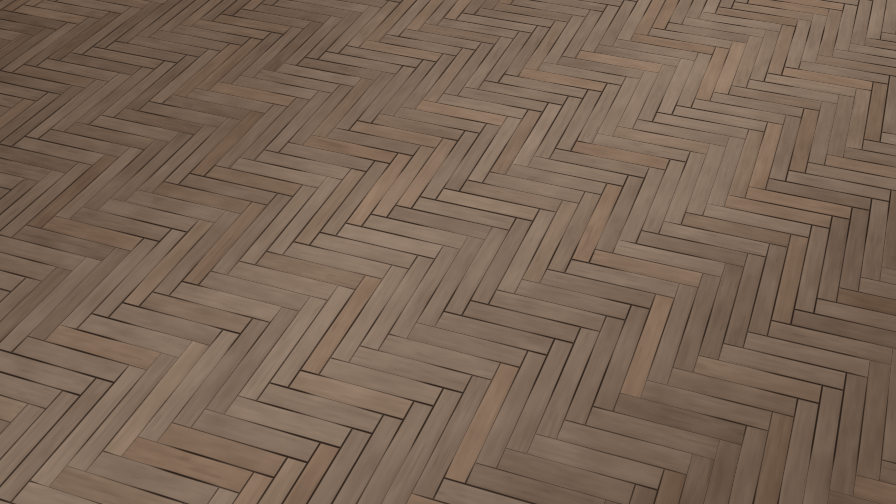
Write a Shadertoy shader that draws this texture.

```glsl
const float PLANK_LENGTH = 6.0; // in plank widths
const vec2 LONG_AXIS = vec2(0.2014, -0.0463);
const vec2 STEEP_AXIS = vec2(-0.0995, -0.1620);
const vec2 CORNER = vec2(0.041, 0.0325);
const float TILT = 0.568;

const vec3 DARK_WOOD = vec3(0.318, 0.250, 0.200);
const vec3 PALE_WOOD = vec3(0.606, 0.523, 0.453);
const vec3 WARM_TINT = vec3(1.025, 0.99, 0.955);
const vec3 GAP_COLOR = vec3(0.150, 0.112, 0.088);

struct Plank {
    vec2 local;   // along, across
    vec2 id;
    float steep;  // 1 for planks along the steep axis
};

float hash(vec2 cell) {
    vec3 h = fract(cell.xyx * vec3(0.1031, 0.1030, 0.0973));
    h += dot(h, h.yzx + 33.33);
    return fract((h.x + h.y) * h.z);
}

float noise(vec2 p) {
    vec2 cell = floor(p);
    vec2 f = fract(p);
    f = f * f * (3.0 - 2.0 * f);
    float low = mix(hash(cell), hash(cell + vec2(1, 0)), f.x);
    float high = mix(hash(cell + vec2(0, 1)), hash(cell + vec2(1, 1)), f.x);
    return mix(low, high, f.y);
}

float fbm(vec2 p) {
    float sum = 0.0;
    float weight = 0.5;
    for (int octave = 0; octave < 4; octave++) {
        sum += weight * noise(p);
        p = p * 2.03 + 17.3;
        weight *= 0.5;
    }
    return sum / 0.9375;
}

// Tilted floor, measured in plank widths along both plank axes
vec2 floorGrid(vec2 p, float planks) {
    vec2 q = p / (1.0 - TILT * p.y) - CORNER;
    return inverse(mat2(LONG_AXIS, STEEP_AXIS)) * q * planks + vec2(planks, 0.0);
}

// Herringbone: each row shifts by one width, runs alternate direction
Plank herringbone(vec2 grid, float planks) {
    vec2 cell = floor(grid);
    float run = mod(cell.x + cell.y, 2.0 * planks);
    float steep = step(planks - 0.5, run);
    vec2 id = cell - mix(vec2(run, 0.0), vec2(0.0, run - planks), steep);
    vec2 local = grid - id;
    return Plank(mix(local, local.yx, steep), id, steep);
}

// Gap coverage from one pair of opposite edges
float gapMask(float pos, float size, float halfWidth, float blur) {
    float edge = min(pos, size - pos);
    return 1.0 - smoothstep(halfWidth - blur, halfWidth + blur, edge);
}

// Long fibres, broad stains and a few dark streaks
float woodGrain(vec2 local, vec2 id) {
    vec2 seed = 50.0 * vec2(hash(id + 3.7), hash(id + 8.1));
    float fibres = fbm(local * vec2(0.8, 7.0) + seed) - 0.5;
    float stains = fbm(local * vec2(0.6, 1.1) + seed.yx) - 0.5;
    float streaks = smoothstep(0.72, 0.90, noise(local * vec2(1.1, 7.0) + seed + 31.0));
    return 0.18 * fibres + 0.26 * stains - 0.09 * streaks * hash(id + 5.3);
}

// Soft diagonal band of light
float sheen(vec2 p) {
    float offset = p.y - 0.75 * p.x;
    return exp(-2.5 * offset * offset) - 0.68;
}

void mainImage(out vec4 fragColor, in vec2 fragCoord) {
    vec2 p = (fragCoord - 0.5 * iResolution.xy) / iResolution.y;
    vec2 grid = floorGrid(p, PLANK_LENGTH);
    vec2 blur = fwidth(grid) * 0.7;
    Plank plank = herringbone(grid, PLANK_LENGTH);
    blur = mix(blur, blur.yx, plank.steep);

    // Wood tone of each plank
    float tone = 0.60 + 0.49 * sheen(p);
    tone += 0.20 * (hash(plank.id + 1.9) - 0.5);
    tone += woodGrain(plank.local, plank.id);
    tone += 0.18 * (fbm(grid * 0.16 + 40.0) - 0.5);

    // Rounded edges: one side catches light, the other falls off
    float across = plank.local.y;
    tone += 0.04 * smoothstep(0.30, 0.08, across);
    tone -= 0.06 * smoothstep(0.75, 1.0, across);

    vec3 color = mix(DARK_WOOD, PALE_WOOD, clamp(tone, -0.15, 1.1));
    color *= mix(vec3(1.0), WARM_TINT, smoothstep(0.6, 1.0, hash(plank.id + 6.4)));

    // Uneven dark gaps
    float wear = smoothstep(0.15, 0.85, noise(grid * 0.45 + 70.0));
    float halfWidth = mix(0.005, 0.038, wear);
    float sideGap = gapMask(across, 1.0, halfWidth, blur.y);
    float endGap = gapMask(plank.local.x, PLANK_LENGTH, halfWidth, blur.x);
    float gap = max(sideGap, endGap) * mix(0.45, 0.95, wear);
    color = mix(color, GAP_COLOR, gap);

    fragColor = vec4(color, 1.0);
}
```
